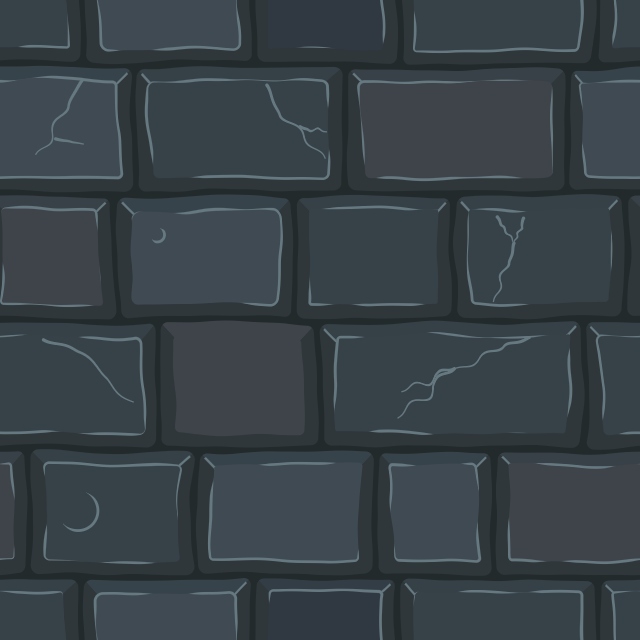
A WebGL 2 fragment shader for this texture:

```glsl
#version 300 es
precision highp float;
// Hand-drawn wall of dark slate bricks with bevels, broken edge highlights and cracks.
uniform vec2 u_resolution;
out vec4 fragColor;

vec2 hash2(vec2 p) {
    p = vec2(dot(p, vec2(127.1, 311.7)), dot(p, vec2(269.5, 183.3)));
    return fract(sin(p) * 43758.55);
}

// Gradient noise that wraps after a whole number of cells
float noise(vec2 p, float period) {
    vec2 cell = floor(p), f = p - cell, u = f * f * (3.0 - 2.0 * f);
    float n[4];
    for (int i = 0; i < 4; i++) {
        vec2 corner = vec2(i & 1, i >> 1);
        float angle = 6.2832 * hash2(mod(cell + corner, period)).x;
        n[i] = dot(vec2(cos(angle), sin(angle)), f - corner);
    }
    return mix(mix(n[0], n[1], u.x), mix(n[2], n[3], u.x), u.y);
}

float roundBox(vec2 p, vec2 halfSize, float radius) {
    vec2 q = abs(p) - halfSize + radius;
    return length(max(q, 0.0)) + min(max(q.x, q.y), 0.0) - radius;
}

float fill(float d) {
    return clamp(0.5 - d * u_resolution.y, 0.0, 1.0);
}

// Tapering, bent stroke from s.xy to s.zw
float crackLine(vec2 p, vec4 s) {
    vec2 along = s.zw - s.xy, q = p - s.xy;
    float t = clamp(dot(q, along) / dot(along, along), 0.0, 1.0);
    float bend = 0.3 * sin(3.1416 * t) * noise(vec2(t * 3.0, s.x * 40.0), 64.0);
    q -= along * t + vec2(-along.y, along.x) * bend;
    return length(q) - mix(0.0026, 0.001, t);
}

// Strokes and curved chips cut into the brick faces
float damage(vec2 p) {
    vec4 cracks[11] = vec4[](
        vec4(.128, .874, .056, .759), vec4(.087, .783, .130, .775),
        vec4(.417, .867, .508, .753), vec4(.469, .802, .510, .794),
        vec4(.777, .661, .803, .620), vec4(.803, .620, .771, .529),
        vec4(.818, .659, .803, .620), vec4(.068, .469, .208, .372),
        vec4(.827, .473, .710, .424), vec4(.710, .424, .628, .388),
        vec4(.710, .424, .622, .347));
    float d = 1.0;
    for (int i = 0; i < 11; i++) d = min(d, crackLine(p, cracks[i]));
    vec3 chips[2] = vec3[](vec3(.122, .202, .031), vec3(.246, .633, .011));
    for (int i = 0; i < 2; i++) {
        vec2 q = p - chips[i].xy;
        float reach = dot(q, vec2(0.8, -0.6)) / chips[i].z;
        float stroke = abs(length(q) - chips[i].z) - 0.0022 * smoothstep(-0.4, 0.6, reach);
        d = min(d, max(stroke, -reach * 0.02 - 0.004));
    }
    return d;
}

void main() {
    vec2 p = gl_FragCoord.xy / u_resolution;
    vec2 wall = p + 0.009 * vec2(noise(p * 9.0, 9.0), noise(p * 7.0 + 3.0, 7.0));

    // Five courses, counted downwards, each with its own joints and stone tones
    vec4 joints[5] = vec4[](
        vec4(.210, .540, .887, .887), vec4(.181, .461, .710, .978),
        vec4(.247, .500, .913, .913), vec4(.047, .306, .585, .772),
        vec4(.128, .397, .621, .931));
    vec4 tones[5] = vec4[](vec4(1, 0, 2, 2), vec4(2, 1, 0, 0), vec4(0, 4, 0, 0),
                           vec4(2, 0, 1, 1), vec4(0, 1, 3, 0));
    float course = mod((0.898 - wall.y) * 5.0, 5.0);
    int row = min(int(course), 4), id = 0;
    vec4 joint = joints[row];
    float x = fract(wall.x), left = joint.w - 1.0, right = joint.x;
    for (int i = 0; i < 4; i++) {
        if (x > joint[i]) {
            left = joint[i];
            right = i < 3 ? joint[i + 1] : joint.x + 1.0;
            id = (i + 1) % 4;
        }
    }
    vec2 halfSize = vec2(0.5 * (right - left), 0.1);
    vec2 local = vec2(x - 0.5 * (left + right), (0.5 - fract(course)) * 0.2);
    vec2 seed = hash2(vec2(row, id) + 2.0);
    vec2 offset = floor(seed * 90.0);

    // Brick outline and the raised face, slightly skewed by hand
    float outer = roundBox(local, halfSize - 0.0045, 0.012)
                + 0.004 * noise(local * 16.0 + offset, 256.0);
    vec2 facePos = local + vec2(local.y * (seed.x - 0.5) * 0.12, (seed.y - 0.5) * 0.004);
    facePos += 0.005 * vec2(noise(local * 17.0 + offset, 256.0),
                            noise(local * 15.0 - offset, 256.0));
    float face = roundBox(facePos, halfSize - vec2(0.025, 0.0245), 0.003 + 0.01 * seed.y);

    // Stone colours
    vec3 stones[5] = vec3[](vec3(.212, .257, .28), vec3(.247, .29, .325),
        vec3(.247, .268, .29), vec3(.19, .22, .255), vec3(.247, .268, .29));
    int tone = int(tones[row][id]);
    vec3 stone = stones[tone];
    bool bare = tone == 4;
    vec3 topBevel = mix(vec3(.205, .25, .275), stone, bare ? 1.0 : 0.3);
    vec2 edge = halfSize - abs(local);
    float isTop = local.y > 0.0 ? fill(edge.y - edge.x) : 0.0;
    vec3 brick = mix(vec3(.184, .216, .231), topBevel, isTop);
    brick = mix(brick, stone, fill(face));

    // Broken rim light, lit upper corners and cracks
    float width = 0.0021 * smoothstep(-0.2, 0.1, noise(local * 10.0 + offset + 0.4, 256.0));
    float light = fill(abs(face) - width) * smoothstep(0.0, 0.0007, width);
    float lit = step(0.45, hash2(offset + sign(local.x)).y) * step(0.0, local.y);
    float mitre = max(abs(edge.x - edge.y) * 0.7 - 0.0017, max(-face, outer + 0.005));
    light = max(light, fill(mitre) * lit);
    light = bare ? 0.0 : max(light, fill(max(damage(p), face)));
    brick = mix(brick, vec3(.40, .47, .50), light);

    fragColor = vec4(mix(vec3(.137, .165, .174), brick, fill(outer)), 1.0);
}
```
